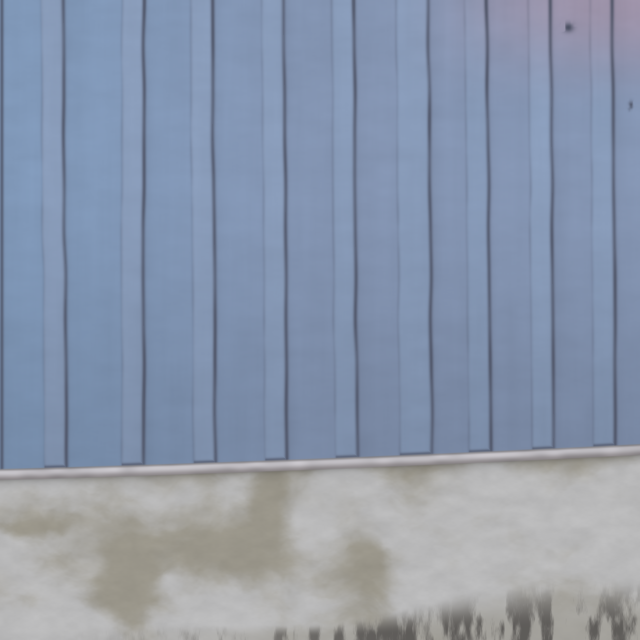
This texture is drawn by a three.js fragment shader. Its source:

```glsl
// Blue ribbed metal cladding above a pale ledge and a stained concrete base
#define BATTENS 9
#define BATTEN_WIDTH 0.034
#define LEAN 0.008
#define LEDGE_HEIGHT 0.017
#define SOFT 0.0018
#define PANEL_BLUE vec3(0.505, 0.568, 0.680)
#define BATTEN_BLUE vec3(0.520, 0.592, 0.705)
#define SEAM_DARK vec3(0.300, 0.320, 0.390)
#define PINK_GLOW vec3(0.620, 0.560, 0.640)
#define PLASTER vec3(0.725, 0.725, 0.728)
#define STAIN vec3(0.600, 0.585, 0.540)
#define GRIME vec3(0.370, 0.360, 0.350)

varying vec2 vUv;

float hash(vec2 p) {
  p = fract(p * vec2(0.1031, 0.1137));
  p += dot(p, p.yx + 33.33);
  return fract((p.x + p.y) * p.x * 17.3);
}

float noise(vec2 p) {
  vec2 i = floor(p), f = fract(p);
  f = f * f * (3.0 - 2.0 * f);
  return mix(mix(hash(i), hash(i + vec2(1, 0)), f.x),
             mix(hash(i + vec2(0, 1)), hash(i + vec2(1, 1)), f.x), f.y);
}

float fbm(vec2 p) {
  float sum = 0.0, amp = 0.5;
  for (int i = 0; i < 5; i++) {
    sum += amp * noise(p);
    p = p * 2.03 + 17.1;
    amp *= 0.5;
  }
  return sum;
}

float blob(vec2 p, vec2 center, vec2 radius) {
  vec2 q = (p - center) / radius;
  return exp(-dot(q, q));
}

// Lower edge of the cladding, rising to the right
float panelFoot(float x) {
  return 0.267 + 0.027 * x + 0.012 * x * x;
}

vec3 cladding(vec2 p) {
  float drop = 1.0 - p.y;
  vec3 col = PANEL_BLUE;
  col += vec3(-0.015, 0.014, 0.025) * (1.0 - smoothstep(0.0, 0.6, p.x));
  float wobble = (noise(vec2(p.y * 14.0, p.x * 9.0)) - 0.5) * 0.003;
  float seam = 0.9 * exp(-pow((p.x - 0.003) / 0.003, 2.0));
  float shade = 0.0;

  for (int i = 0; i < BATTENS; i++) {
    float k = float(i);
    float second = 1.0 - step(0.5, abs(k - 1.0));
    float wide = 1.0 - step(0.5, abs(k - 5.0));
    float right = 0.098 + 0.1198 * k - 0.00156 * k * k
                + 0.008 * second + 0.011 * wide
                + LEAN * drop * (1.0 - second) + wobble;
    float left = right - BATTEN_WIDTH - 0.016 * wide;
    float body = smoothstep(left - SOFT, left + SOFT, p.x)
               * (1.0 - smoothstep(right - SOFT, right + SOFT, p.x));
    float tint = hash(vec2(k + 3.0, 7.0)) - 0.5;
    col = mix(col, BATTEN_BLUE + 0.018 * tint, body);

    // Hard seam at the right, faint crease at the left
    float d = p.x - right;
    float wear = 0.65 + 0.45 * noise(vec2(k * 5.0, p.y * 16.0));
    seam = max(seam, wear * exp(-pow(d / 0.0033, 2.0)));
    shade += 0.30 * exp(-max(d, 0.0) / 0.008) * step(0.0, d);
    float crease = exp(-pow((p.x - left) / 0.0027, 2.0));
    shade += crease * (0.20 + 0.30 * noise(vec2(k * 8.0, p.y * 30.0)));
    float foot = p.y - panelFoot(p.x);
    seam = max(seam, 0.8 * body * exp(-pow((foot - 0.001) / 0.003, 2.0)));
  }

  // Evening glow, fading light and brushed grain
  float glow = smoothstep(0.60, 1.05, p.x + 0.08 * noise(p * 9.0))
             * smoothstep(0.82, 1.0, p.y);
  col = mix(col, PINK_GLOW, 0.85 * glow);
  col *= mix(0.94, 1.03, smoothstep(0.27, 0.75, p.y));
  col *= 1.0 + 0.05 * (fbm(p * vec2(18.0, 45.0)) - 0.5);
  col *= 1.0 + 0.05 * (fbm(p * vec2(40.0, 3.0)) - 0.5);
  col = mix(col, SEAM_DARK, clamp(0.4 * shade, 0.0, 0.5));
  col = mix(col, SEAM_DARK, clamp(seam, 0.0, 1.0) * 0.82);
  float chip = blob(p, vec2(0.888, 0.957), vec2(0.008, 0.007))
             + blob(p, vec2(0.986, 0.834), vec2(0.004, 0.007));
  return mix(col, SEAM_DARK, chip * smoothstep(0.25, 0.6, noise(p * 150.0)));
}

vec3 concrete(vec2 p, float depth) {
  vec2 q = p + 0.035 * (vec2(fbm(p * 16.0), fbm(p * 16.0 + 40.0)) - 0.5);
  float patches = fbm(q * vec2(9.0, 15.0) + 4.0) - 0.5;
  float stain = blob(q, vec2(0.20, 0.09), vec2(0.04, 0.10))
              + blob(q, vec2(0.34, 0.14), vec2(0.10, 0.055))
              + blob(q, vec2(0.42, 0.21), vec2(0.035, 0.05))
              + 0.8 * blob(q, vec2(0.57, 0.09), vec2(0.05, 0.09))
              + 0.6 * blob(q, vec2(0.04, 0.18), vec2(0.07, 0.016));
  stain += 0.55 * exp(-depth / 0.022);
  vec3 col = mix(PLASTER, STAIN, smoothstep(0.12, 0.95, stain + 1.6 * patches + 0.12));
  col *= 1.0 + 0.10 * (fbm(p * vec2(35.0, 60.0)) - 0.5);

  // Damp grime climbing in short vertical streaks, heavier at the right
  float reach = 0.025 + 0.075 * smoothstep(0.45, 0.9, p.x);
  float streak = fbm(p * vec2(55.0, 16.0) + 9.0);
  float damp = 1.0 - smoothstep(0.2 * reach, reach, p.y);
  damp *= smoothstep(0.05, 0.65, p.x);
  col = mix(col, STAIN * 0.95, 0.55 * damp);
  col = mix(col, GRIME, damp * smoothstep(0.42, 0.68, streak));
  return col * (1.0 - 0.22 * exp(-depth / 0.006));
}

void main() {
  float height = vUv.y - panelFoot(vUv.x);
  float depth = -height - LEDGE_HEIGHT;
  vec3 ledge = mix(vec3(0.54, 0.52, 0.53), vec3(0.75, 0.74, 0.76),
                   smoothstep(-LEDGE_HEIGHT, -0.006, height));
  ledge *= 0.94 + 0.12 * noise(vUv * vec2(45.0, 90.0));
  ledge *= 1.0 - 0.30 * smoothstep(-0.005, 0.0, height);
  vec3 col = mix(ledge, concrete(vUv, max(depth, 0.0)), smoothstep(-SOFT, SOFT, depth));
  col = mix(col, cladding(vUv), smoothstep(-SOFT, SOFT, height));
  gl_FragColor = vec4(col, 1.0);
}
```
